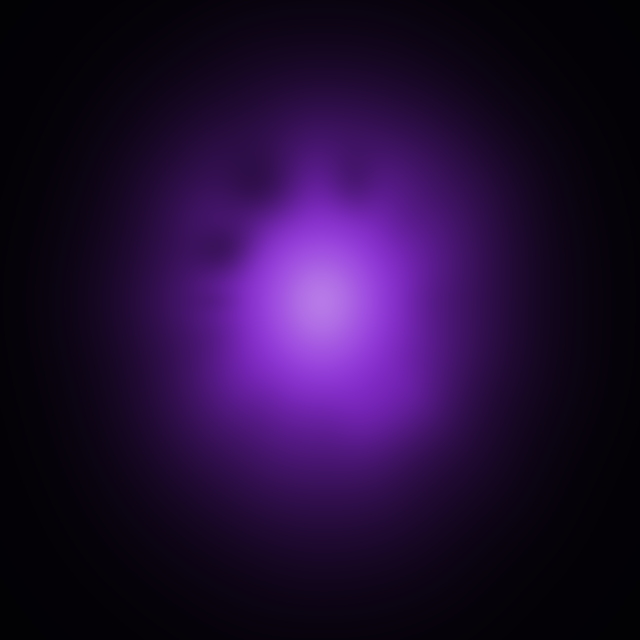
This background is drawn by a Shadertoy shader. Its source:

```glsl
// A soft violet nebula glow with a pale core, fading into near-black.
// A stretched Gaussian halo is shaped by a few broad wisps and angular
// noise; its strength then drives a dark-to-violet-to-pale colour ramp.

const vec3 NIGHT  = vec3(0.008, 0.004, 0.016);
const vec3 VIOLET = vec3(0.545, 0.160, 0.850);
const vec3 PALE   = vec3(0.715, 0.475, 0.905);

const vec2  CENTER       = vec2(0.502, 0.529);
const float STRETCH_UP   = 1.12;   // vertical reach of the halo
const float STRETCH_DOWN = 1.20;
const float HALO_SPREAD  = 0.060;  // squared radii of the falloffs
const float INNER_SPREAD = 0.015;
const float CORE_SPREAD  = 0.0065;
const float INNER_GAIN   = 0.25;
const float RAY_COUNT    = 3.0;
const float RAY_GAIN     = 0.16;
const float CLOUD_SCALE  = 7.0;
const float CLOUD_GAIN   = 0.12;

float hash(vec2 p) {
    p = fract(p * vec2(0.1031, 0.1137));
    p += dot(p, p.yx + 33.33);
    return fract((p.x + p.y) * p.x * 17.0);
}

float noise(vec2 p) {
    vec2 cell = floor(p), f = fract(p);
    f = f * f * (3.0 - 2.0 * f);
    float low  = mix(hash(cell), hash(cell + vec2(1, 0)), f.x);
    float high = mix(hash(cell + vec2(0, 1)), hash(cell + vec2(1, 1)), f.x);
    return mix(low, high, f.y);
}

float falloff(float r2, float spread) {
    return exp(-r2 / spread);
}

// Soft elliptical patch that brightens or dims the halo
float wisp(vec2 p, vec2 place, vec2 size) {
    vec2 d = (p - place) / size;
    return exp(-dot(d, d));
}

float wispGain(vec2 p) {
    float gain = 1.0;
    // Dark hollows above and to the upper left
    gain -= 0.40 * wisp(p, vec2(-0.105, 0.180), vec2(0.060, 0.065));
    gain -= 0.34 * wisp(p, vec2(-0.150, 0.085), vec2(0.050, 0.040));
    gain -= 0.24 * wisp(p, vec2(0.050, 0.190), vec2(0.040, 0.055));
    gain -= 0.10 * wisp(p, vec2(-0.165, 0.000), vec2(0.045, 0.018));
    // Brighter veils at the upper and lower right
    gain += 0.25 * wisp(p, vec2(0.260, 0.210), vec2(0.130, 0.110));
    gain += 0.15 * wisp(p, vec2(0.140, -0.170), vec2(0.080, 0.070));
    return gain;
}

void mainImage(out vec4 fragColor, in vec2 fragCoord) {
    float scale = min(iResolution.x, iResolution.y);
    vec2 p = (fragCoord - 0.5 * iResolution.xy) / scale + 0.5 - CENTER;

    // Egg-shaped distance, longer below the core than above it
    vec2 q = p;
    q.y /= p.y > 0.0 ? STRETCH_UP : STRETCH_DOWN;
    float r2 = dot(q, q);

    // Base light
    float glow = falloff(r2, HALO_SPREAD)
               + INNER_GAIN * falloff(r2, INNER_SPREAD);

    // Faint rays around the core and slow clouds farther out
    vec2 direction = p / max(length(p), 0.0001);
    float rays = noise(direction * RAY_COUNT + 20.0) - 0.5;
    float clouds = noise(p * CLOUD_SCALE + 40.0) - 0.5;
    float outside = smoothstep(0.004, 0.035, r2);
    glow *= wispGain(p) + outside * (RAY_GAIN * rays + CLOUD_GAIN * clouds);

    // Soft shoulder below full violet, then the pale core
    float strength = glow / pow(1.0 + pow(max(glow, 0.0), 8.0), 0.125);
    strength = min(strength * 1.05, 1.0);
    vec3 color = mix(NIGHT, VIOLET, strength);
    color = mix(color, PALE, falloff(r2, CORE_SPREAD));

    fragColor = vec4(color, 1.0);
}
```
